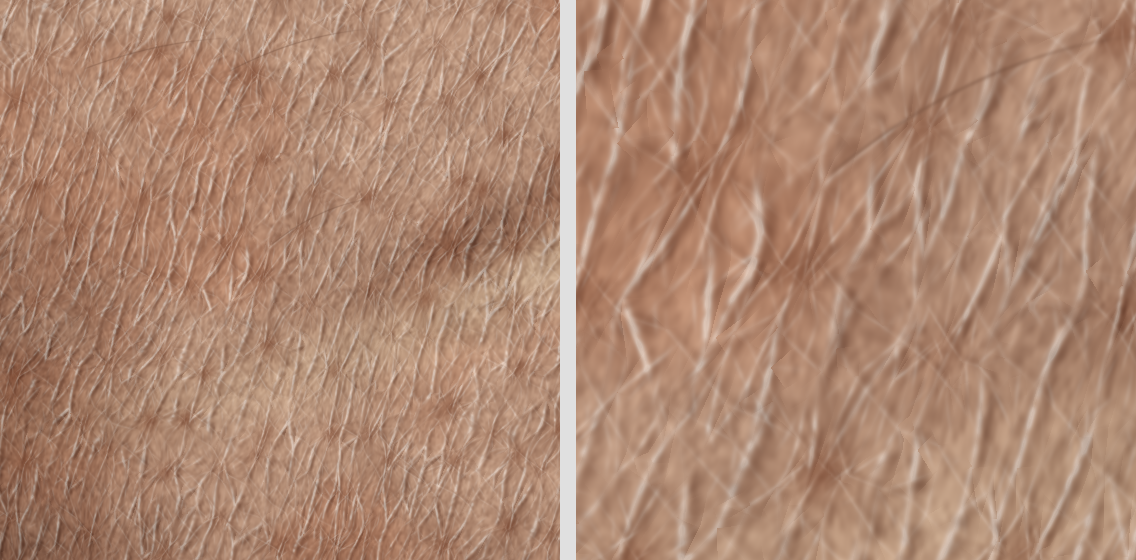
Left: the whole. Right: its middle third, enlarged.
A Shadertoy shader for this texture:

```glsl
// Close-up of human skin: slanted pale creases, dark pores, a soft fold and a few hairs.

const vec3 TAN_SKIN  = vec3(0.725, 0.575, 0.480);
const vec3 ROSE_SKIN = vec3(0.705, 0.515, 0.410);
const vec3 FOLD_GLOW = vec3(0.775, 0.660, 0.550);
const vec3 SHEEN     = vec3(0.850, 0.775, 0.725);
const vec3 PORE_DARK = vec3(0.480, 0.275, 0.185);
const vec3 HAIR_TONE = vec3(0.430, 0.290, 0.220);
const vec3 SHADE_HUE = vec3(0.85, 1.12, 1.25);  // shadows turn redder

const float LEAN = 0.30;                        // tilt of creases from vertical
const vec2 MAIN_CELLS = vec2(32.0, 7.0);        // cells across and along
const vec2 FINE_CELLS = vec2(50.0, 15.0);
const vec2 CROSS_CELLS = vec2(36.0, 13.0);
const vec2 FLAKE_CELLS = vec2(75.0, 42.0);
const float CREASE_WIDTH = 0.0023;
const float FLAKE_WIDTH = 0.0015;
const float PORE_GRID = 9.5;
const float PORE_RADIUS = 0.011;
const float PORE_REACH = 0.030;
const float PORE_PULL = 0.5;
const int HAIRS = 3;

vec2 hash2(vec2 p) {
    vec3 q = fract(p.xyx * vec3(0.1031, 0.1030, 0.0973));
    q += dot(q, q.yzx + 33.33);
    return fract((q.xx + q.yz) * q.zy);
}

float noise(vec2 p) {
    vec2 i = floor(p), f = fract(p);
    f = f * f * (3.0 - 2.0 * f);
    float low = mix(hash2(i).x, hash2(i + vec2(1, 0)).x, f.x);
    float high = mix(hash2(i + vec2(0, 1)).x, hash2(i + vec2(1, 1)).x, f.x);
    return mix(low, high, f.y);
}

float fbm(vec2 p) {
    return 0.55 * noise(p) + 0.3 * noise(p * 2.1 + 7.3) + 0.15 * noise(p * 4.3 + 3.1);
}

// Axes turned so that y runs along the creases
vec2 leaned(vec2 p, float angle) {
    float c = cos(angle), s = sin(angle);
    return vec2(c * p.x - s * p.y, s * p.x + c * p.y);
}

float bell(float x, float width) {
    return exp(-x * x / (width * width));
}

// Stretched cells: distance to nearest edge in canvas units, and its normal
vec3 cellEdge(vec2 p, vec2 cells) {
    vec2 q = p * cells, home = floor(q), nearCell = home, nearVec = vec2(0);
    float best = 1e3;
    for (int y = -1; y <= 1; y++)
    for (int x = -1; x <= 1; x++) {
        vec2 cell = home + vec2(x, y);
        vec2 v = cell + 0.1 + 0.8 * hash2(cell) - q;
        float d = dot(v, v);
        if (d < best) { best = d; nearVec = v; nearCell = cell; }
    }
    vec3 edge = vec3(1, 0, 0);
    for (int y = -2; y <= 2; y++)
    for (int x = -2; x <= 2; x++) {
        if (x == 0 && y == 0) continue;
        vec2 cell = nearCell + vec2(x, y);
        vec2 v = cell + 0.1 + 0.8 * hash2(cell) - q;
        vec2 normal = (v - nearVec) * cells;
        float d = 0.5 * dot(nearVec + v, v - nearVec) / length(normal);
        if (d < edge.x) edge = vec3(d, normalize(normal));
    }
    return edge;
}

// Pale line in x, shadow on its right side in y
vec2 crease(vec2 p, vec2 cells, float width) {
    vec3 edge = cellEdge(p, cells);
    float broken = smoothstep(0.25, 0.7, noise(p * vec2(48.0, 27.0)));
    float frayed = 0.3 + 1.2 * noise(p * vec2(190.0, 170.0));
    float steep = smoothstep(0.6, 0.97, abs(edge.y));
    float line = bell(edge.x, width) * (0.15 + 0.85 * broken) * frayed * mix(0.15, 1.0, steep);
    float shadow = bell(edge.x - 2.4 * width, 1.8 * width) * max(0.0, -edge.y) * (0.4 + 0.6 * broken);
    return vec2(line, shadow);
}

// Short scattered dashes with varied tilt
float flakes(vec2 p) {
    vec2 home = floor(p * FLAKE_CELLS);
    float cover = 0.0;
    for (int y = -1; y <= 1; y++)
    for (int x = -1; x <= 1; x++) {
        vec2 cell = home + vec2(x, y), r = hash2(cell + 23.0);
        vec2 d = p - (cell + hash2(cell)) / FLAKE_CELLS;
        d = leaned(d, 1.5 * (r.x - 0.5));
        cover += r.y * bell(d.x, FLAKE_WIDTH) * bell(d.y, 0.004 + 0.006 * r.y);
    }
    return min(cover, 1.0);
}

// Sum of pulls toward pores in xy, pore darkness in z
vec3 pores(vec2 p) {
    vec2 home = floor(p * PORE_GRID);
    vec3 sum = vec3(0);
    for (int y = -1; y <= 1; y++)
    for (int x = -1; x <= 1; x++) {
        vec2 cell = home + vec2(x, y);
        vec2 d = p - (cell + 0.12 + 0.76 * hash2(cell + 41.0)) / PORE_GRID;
        float depth = 0.35 + 0.65 * hash2(cell + 87.0).x;
        float along = length(leaned(d, 0.55) * vec2(1.0, 0.72));
        sum.xy += d * bell(length(d), PORE_REACH);
        sum.z += depth * (0.7 * bell(along, PORE_RADIUS) + 0.3 * bell(along, PORE_REACH));
    }
    return sum;
}

// Thin arcs that rise and flatten to the right
float hairs(vec2 p) {
    float cover = 0.0;
    for (int i = 0; i < HAIRS; i++) {
        vec2 r = hash2(vec2(i, 13)), size = vec2(0.17, 0.05) + vec2(0.13, 0.05) * r.yx;
        vec2 start = vec2(0.05 + 0.6 * r.x, 0.4 + 0.48 * r.y);
        float t = (p.x - start.x) / size.x, rest = 1.0 - t;
        float slope = 2.0 * rest * size.y / size.x;
        float d = (p.y - start.y - size.y * (1.0 - rest * rest)) / sqrt(1.0 + slope * slope);
        cover += bell(d, 0.0015) * smoothstep(0.0, 0.05, t) * smoothstep(1.0, 0.5, t);
    }
    return min(cover, 1.0);
}

void mainImage(out vec4 fragColor, in vec2 fragCoord) {
    vec2 uv = fragCoord / iResolution.y;
    vec3 pore = pores(uv);
    vec2 bend = 0.04 * vec2(noise(uv * 4.0), noise(uv * 4.0 + 19.0));
    vec2 p = uv + PORE_PULL * pore.xy + bend;

    // Broad colour and light
    vec3 skin = mix(TAN_SKIN, ROSE_SKIN, smoothstep(0.3, 0.7, fbm(uv * 5.0 + 4.0)));
    float fold = uv.y - (0.24 + 0.05 * uv.x + 0.25 * uv.x * uv.x);
    skin = mix(skin, FOLD_GLOW, bell(fold, 0.075) * (0.2 + 0.7 * uv.x));
    float light = 1.01 - 0.20 * bell(fold - 0.11, 0.07) * smoothstep(0.35, 0.85, uv.x);
    light -= 0.23 * smoothstep(0.4, 0.0, uv.x) * smoothstep(0.9, 0.3, uv.y);
    light -= 0.09 * smoothstep(0.2, 0.0, uv.y);
    light += 0.16 * (fbm(uv * 14.0) - 0.5);

    // Crease network in three directions, with flakes and grain
    vec2 axes = leaned(p, LEAN);
    vec2 lines = crease(axes, MAIN_CELLS, CREASE_WIDTH);
    vec2 fine = crease(leaned(p + 3.7, LEAN + 0.18), FINE_CELLS, 0.75 * CREASE_WIDTH);
    vec2 cross = crease(leaned(p + 8.1, -0.62), CROSS_CELLS, 0.65 * CREASE_WIDTH);
    float grain = noise(axes * vec2(260.0, 150.0)) + noise(axes * vec2(130.0, 80.0)) - 1.0;
    light += 0.13 * grain - 0.16 * lines.y - 0.10 * fine.y - 0.05 * cross.y;

    vec3 color = skin * pow(vec3(max(light, 0.1)), SHADE_HUE);
    color = mix(color, PORE_DARK, min(0.66 * pore.z, 0.75));
    float sheen = 0.78 * lines.x + 0.40 * fine.x + 0.20 * cross.x + 0.34 * flakes(axes);
    sheen = min(sheen, 0.85) * (1.0 - 0.55 * min(pore.z, 1.0));
    color = mix(color, SHEEN * mix(light, 1.0, 0.35), sheen);
    color = mix(color, HAIR_TONE, 0.32 * hairs(uv));
    fragColor = vec4(color, 1.0);
}
```
